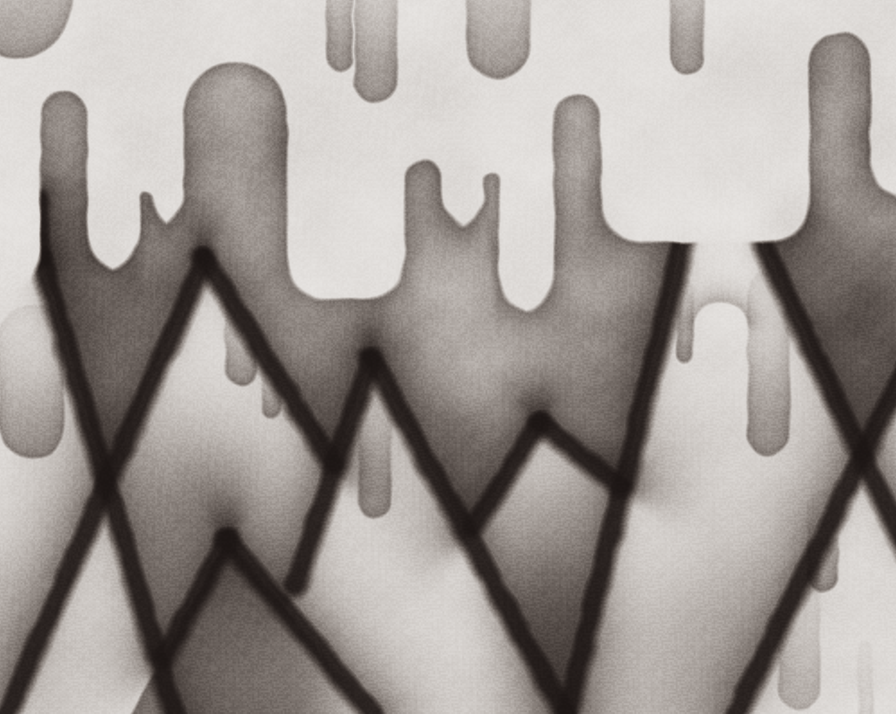
Write a WebGL 1 fragment shader that draws this background.

```glsl
precision highp float;
// Charcoal drawing: a smudged body with fingers rising from it, cut below by
// dark zigzag strokes, with pale drips around. Distance functions give an
// amount of ink, which is grained by noise and mapped from paper to charcoal.
uniform vec2 u_resolution;

float hash(vec2 p) {
  return fract(sin(dot(p, vec2(127.1, 311.7))) * 43758.5453);
}

float noise(vec2 p) {
  vec2 i = floor(p), f = fract(p);
  f = f * f * (3.0 - 2.0 * f);
  return mix(mix(hash(i), hash(i + vec2(1, 0)), f.x),
             mix(hash(i + vec2(0, 1)), hash(i + vec2(1, 1)), f.x), f.y);
}

float fbm(vec2 p) {
  float sum = 0.0, amp = 0.5;
  for (int i = 0; i < 5; i++) {
    sum += amp * noise(p);
    p = p * 2.03 + 7.1;
    amp *= 0.5;
  }
  return sum;
}

float smoothMin(float a, float b, float k) {
  float h = max(k - abs(a - b), 0.0);
  return min(a, b) - h * h / (4.0 * k);
}

// Vertical capsule between two heights, y pointing down
float capsule(vec2 p, float x, float top, float bottom, float r) {
  return length(vec2(p.x - x, p.y - clamp(p.y, top + r, bottom - r))) - r;
}

float finger(vec2 p, float x, float top, float r) {
  return capsule(p, x, top, 3.4, r);
}

// Floor height changing across a finger
float rise(float x, float at, float change) {
  return change * smoothstep(at - 0.06, at + 0.06, x);
}

// Upper outline of the body, negative below it
float outline(vec2 p) {
  float d = min(finger(p, 0.55, 0.78, 0.2), finger(p, 1.245, 1.64, 0.045));
  d = min(d, finger(p, 2.02, 0.53, 0.44));
  d = min(d, finger(p, 3.625, 1.37, 0.155));
  d = min(d, finger(p, 4.215, 1.48, 0.06));
  d = min(d, finger(p, 4.95, 0.81, 0.2));
  d = min(d, finger(p, 7.2, 0.28, 0.26));
  float base = 2.5 + rise(p.x, 0.55, -0.17) + rise(p.x, 1.245, -0.36)
    + rise(p.x, 2.0, 0.59) + rise(p.x, 3.62, -0.58) + rise(p.x, 4.215, 0.7)
    + rise(p.x, 4.95, -0.61) + rise(p.x, 7.2, -0.37);
  return smoothMin(d, base - p.y, 0.4);
}

// Coverage under an apex with given left and right slopes
float tent(vec2 p, vec2 apex, float left, float right) {
  float x = p.x - apex.x;
  return smoothstep(-0.04, 0.04, p.y - apex.y - max(-left * x, right * x));
}

// Dark line with a wide smudge on one side and a tight one on the other
float stroke(vec2 p, vec2 a, vec2 b) {
  vec2 pa = p - a, ba = b - a;
  float d = length(pa - ba * clamp(dot(pa, ba) / dot(ba, ba), 0.0, 1.0));
  float side = (ba.y * pa.x - ba.x * pa.y) / length(ba);
  float spread = mix(0.06, 0.28, smoothstep(-0.5, 0.5, side / (d + 0.001)));
  float core = 0.92 * (1.0 - smoothstep(0.04, 0.17, d));
  return max(core, 0.68 * exp(-d / spread));
}

// Pale drip, darker at its rim and lower end
float drip(vec2 p, float x, float top, float bottom, float r) {
  float d = capsule(p, x, top, bottom, r);
  float fade = smoothstep(top, bottom, p.y);
  float tone = 0.08 + 0.22 * fade + 0.2 * exp(min(d, 0.0) / 0.05);
  return tone * (1.0 - smoothstep(-0.02, 0.02, d)) * (0.3 + 0.7 * fade);
}

float spot(vec2 p, vec2 center, vec2 size) {
  vec2 q = (p - center) / size;
  return exp(-dot(q, q));
}

void main() {
  vec2 p = gl_FragCoord.xy / u_resolution;
  p = vec2(p.x, 1.0 - p.y) * vec2(7.68, 6.1);
  float smudge = fbm(p * 1.6), grain = noise(p * 65.0) - 0.5;
  p += 0.025 * (vec2(noise(p * 7.0), noise(p * 7.0 + 40.0)) - 0.5);

  // Body, cut by the pale peaks below it
  float top = outline(p);
  float below = 1.0 - smoothstep(-0.02, 0.02, top);
  float body = below * (1.0 - tent(p, vec2(0.36, 2.2), 0.0, 3.42))
    * (1.0 - tent(p, vec2(1.75, 2.2), 2.27, 1.59))
    * (1.0 - tent(p, vec2(3.18, 3.05), 2.95, 1.826))
    * (1.0 - tent(p, vec2(4.62, 3.6), 1.58, 0.786))
    * (1.0 - tent(p, vec2(6.08, 1.1), 4.05, 2.12))
    * (1.0 - tent(p, vec2(7.78, 3.1), 2.03, 0.0));
  float bodyInk = 0.12 + 0.3 * smudge + 0.26 * exp(min(top, 0.0) / 0.09)
    + 0.3 * spot(p, vec2(7.4, 2.6), vec2(0.6, 0.8))
    + 0.15 * spot(p, vec2(0.9, 3.0), vec2(0.6, 0.8))
    - 0.1 * spot(p, vec2(4.4, 3.1), vec2(0.6, 0.5));

  // Drips hanging from the top edge and behind the strokes
  float drips = drip(p, 3.22, -0.7, 0.88, 0.18) + drip(p, 4.27, -0.7, 0.67, 0.27)
    + drip(p, 5.89, -0.7, 0.63, 0.14) + drip(p, 0.12, -0.9, 0.5, 0.5);
  drips = max(drips, drip(p, 2.91, -0.6, 0.61, 0.11));
  drips += drip(p, 0.27, 2.6, 3.92, 0.28) + drip(p, 2.07, 2.5, 3.3, 0.14)
    + drip(p, 2.33, 3.1, 3.57, 0.08) + drip(p, 3.21, 3.3, 4.42, 0.14)
    + drip(p, 6.59, 2.3, 3.89, 0.18) + drip(p, 5.87, 2.4, 3.09, 0.07)
    + drip(p, 7.05, 4.2, 5.05, 0.13) + 0.5 * drip(p, 6.85, 4.8, 6.06, 0.18)
    + 0.5 * drip(p, 7.42, 5.48, 6.8, 0.06);
  float arch = length(p - vec2(6.18, 2.81)) - 0.24;
  drips += 0.28 * exp(-max(arch, 0.0) / 0.09) * smoothstep(-0.02, 0.02, arch)
    * (1.0 - smoothstep(2.7, 2.9, p.y));

  // Smudged patches in the lower panels
  float patches = 0.5 * tent(p, vec2(1.95, 4.6), 1.82, 1.2)
    * (1.0 - smoothstep(2.4, 3.4, p.x)) + 0.3 * spot(p, vec2(1.6, 4.4), vec2(0.6, 0.7))
    + 0.45 * spot(p, vec2(4.75, 5.3), vec2(0.45, 0.85))
    + 0.16 * spot(p, vec2(5.9, 5.6), vec2(0.9, 0.9))
    + 0.15 * spot(p, vec2(0.1, 5.7), vec2(0.6, 0.8));
  float ink = 0.09 * smudge + mix(drips + patches, bodyInk, body);

  // Zigzag strokes, each smudged towards its upper side
  float clear = 1.0 - stroke(p, vec2(0.36, 2.2), vec2(1.5, 6.1));
  clear *= 1.0 - stroke(p, vec2(0.34, 1.7), vec2(0.36, 2.2));
  clear *= 1.0 - stroke(p, vec2(0.05, 6.1), vec2(1.75, 2.2));
  clear *= 1.0 - stroke(p, vec2(1.75, 2.2), vec2(2.85, 3.95));
  clear *= 1.0 - stroke(p, vec2(2.52, 5.0), vec2(3.18, 3.05));
  clear *= 1.0 - stroke(p, vec2(3.18, 3.05), vec2(4.85, 6.1));
  clear *= 1.0 - stroke(p, vec2(4.05, 4.5), vec2(4.62, 3.6));
  clear *= 1.0 - stroke(p, vec2(4.62, 3.6), vec2(5.32, 4.15));
  clear *= 1.0 - stroke(p, vec2(4.85, 6.1), vec2(5.85, 2.05));
  clear *= 1.0 - stroke(p, vec2(1.4, 5.6), vec2(1.95, 4.6));
  clear *= 1.0 - stroke(p, vec2(1.95, 4.6), vec2(3.2, 6.1));
  clear *= 1.0 - stroke(p, vec2(6.55, 2.1), vec2(7.78, 4.7));
  clear *= 1.0 - stroke(p, vec2(6.3, 6.1), vec2(7.78, 3.1));
  ink = 1.0 - (1.0 - clamp(ink, 0.0, 1.0)) * mix(1.0, clear, below);

  // Grain and the warm charcoal ramp
  ink = clamp(ink + grain * (0.02 + 0.35 * ink * (1.0 - ink)), 0.0, 1.0);
  vec3 color = mix(vec3(0.91, 0.9, 0.89), vec3(0.11, 0.085, 0.08), ink);
  color -= vec3(0.0, 0.06, 0.11) * ink * (1.0 - ink);
  gl_FragColor = vec4(color, 1.0);
}
```
